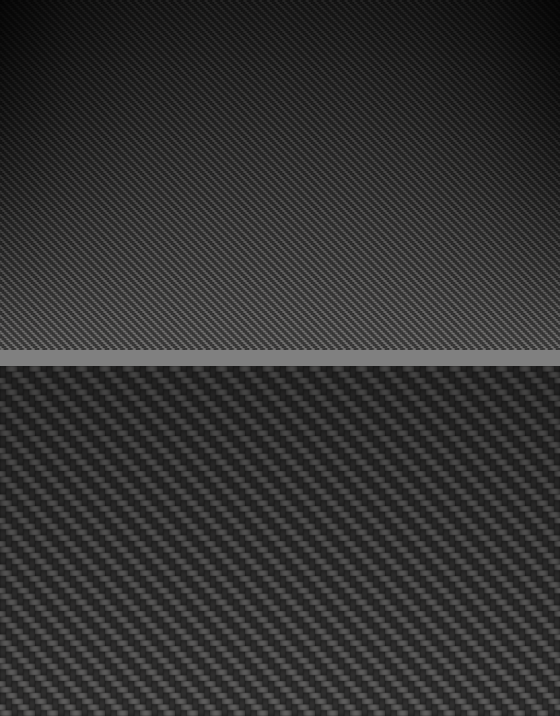
Top, the full canvas; bottom, a detail of the centre.
Write a Shadertoy shader that draws this texture.

```glsl
// Dark carbon fibre twill weave, lit from below and fading towards the top corners.

const float PI = 3.14159265;
const vec2 REPEATS = vec2(72.0, 45.0);     // weave repeats across and down
const float TOWS = 4.0;                    // tows in one repeat
const int SAMPLES = 4;                     // smoothing samples per axis
const vec3 FIBRE_TINT = vec3(1.01, 1.0, 0.995);

// Brightness of one visible tow: rounded along its length, dark at its sides.
float towShade(float along, float across, float low, float high) {
    float crown = sin(PI * along);
    float seam = pow(abs(2.0 * across - 1.0), 4.0);
    return mix(low, high, crown) * (1.0 - 0.3 * seam);
}

// Two-over, two-under twill whose diagonals fall from left to right.
float twill(vec2 uv, vec2 repeats) {
    vec2 p = uv * repeats * TOWS;
    vec2 cell = floor(p);
    vec2 local = p - cell;
    float phase = mod(cell.x + cell.y, TOWS);
    float halfRun = 0.5 * TOWS;
    if (phase < halfRun) {
        // Horizontal tow on top
        return towShade((phase + local.x) / halfRun, local.y, 1.0, 1.58);
    }
    // Vertical tow on top
    return towShade((phase - halfRun + local.y) / halfRun, local.x, 0.60, 0.80);
}

// Broad light: bright at the bottom, dim at the top and in its corners.
float illumination(vec2 uv) {
    float vertical = mix(0.305, 0.10, uv.y);
    float side = pow(abs(2.0 * uv.x - 1.0), 2.5);
    return vertical * (1.0 - 0.75 * uv.y * side);
}

// Average of the weave over the area of one screen sample.
float smoothTwill(vec2 fragCoord, vec2 canvas) {
    float total = 0.0;
    for (int j = 0; j < SAMPLES; j++) {
        for (int i = 0; i < SAMPLES; i++) {
            vec2 offset = (vec2(i, j) + 0.5) / float(SAMPLES) - 0.5;
            total += twill((fragCoord + offset) / canvas, REPEATS);
        }
    }
    return total / float(SAMPLES * SAMPLES);
}

void mainImage(out vec4 fragColor, in vec2 fragCoord) {
    vec2 uv = fragCoord / iResolution.xy;
    float weave = smoothTwill(fragCoord, iResolution.xy);
    vec3 color = FIBRE_TINT * weave * illumination(uv);
    fragColor = vec4(color, 1.0);
}
```
